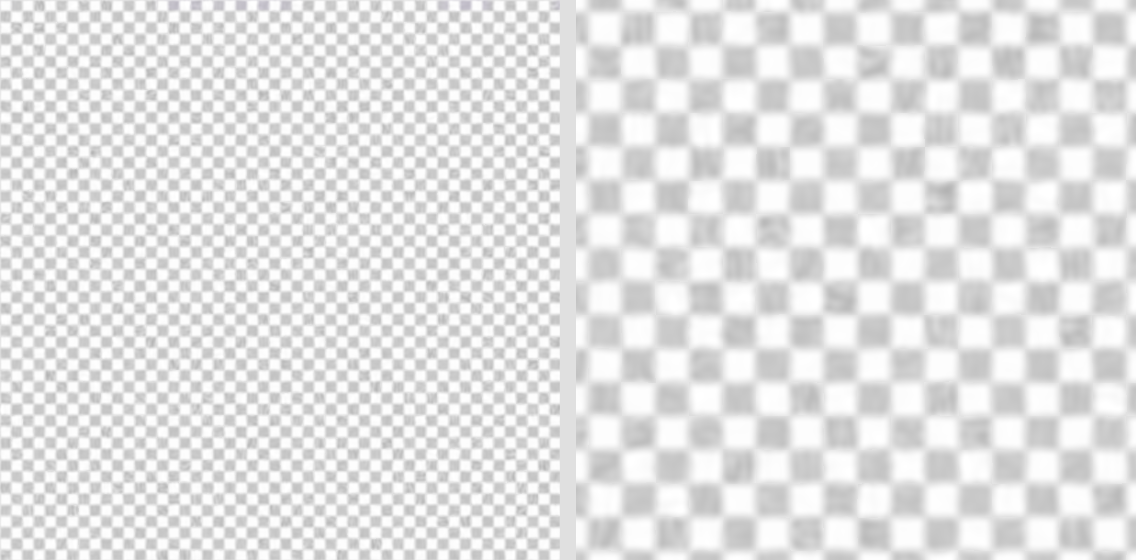
Left, the full canvas; right, a detail of the centre.
Reproduce this pattern procedurally as a WebGL 2 fragment shader.

```glsl
#version 300 es
precision highp float;
// Fine grey and white checkerboard with soft edges and faint compression grain.

#define CELLS 49.92         // squares across and down
#define SOFTNESS 0.24       // edge blur, in squares
#define WOBBLE 0.07         // edge irregularity, in squares
#define GRAIN 0.085         // strongest grain inside a square
#define TONE_SPREAD 0.022   // tone difference between squares
#define WHITE vec3(0.992)
#define GREY vec3(0.782)
#define LILAC vec3(0.77, 0.755, 0.80)

uniform vec2 u_resolution;
out vec4 fragColor;

vec2 hash2(vec2 p) {
    vec3 q = fract(p.xyx * vec3(0.1031, 0.1030, 0.0973));
    q += dot(q, q.yzx + 33.33);
    return fract((q.xx + q.yz) * q.zy);
}

float cornerSlope(vec2 corner, vec2 offset) {
    return dot(hash2(corner) * 2.0 - 1.0, offset);
}

float gradientNoise(vec2 p) {
    vec2 i = floor(p), f = p - i;
    vec2 blend = f * f * f * (f * (f * 6.0 - 15.0) + 10.0);
    vec2 x = vec2(1.0, 0.0), y = vec2(0.0, 1.0);
    float low = mix(cornerSlope(i, f), cornerSlope(i + x, f - x), blend.x);
    float high = mix(cornerSlope(i + y, f - y), cornerSlope(i + 1.0, f - 1.0), blend.x);
    return mix(low, high, blend.y);
}

// Square wave from -1 to 1 with rounded steps; positive in even squares.
vec2 softSquareWave(vec2 p, float softness) {
    vec2 side = 1.0 - 2.0 * mod(floor(p), 2.0);
    vec2 edgeDistance = 0.5 - abs(fract(p) - 0.5);
    return side * sin(min(edgeDistance / softness, 1.0) * 1.5708);
}

void main() {
    vec2 uv = gl_FragCoord.xy / u_resolution;
    vec2 p = vec2(uv.x, 1.0 - uv.y) * CELLS;   // squares counted from the top left
    float pixel = CELLS / min(u_resolution.x, u_resolution.y);

    // Checker with slightly uneven edges
    vec2 wobble = vec2(gradientNoise(p * 1.3 + 17.0), gradientNoise(p * 1.3 + 71.0));
    vec2 warped = p + WOBBLE * wobble;
    vec2 wave = softSquareWave(warped, max(SOFTNESS, 0.7 * pixel));
    float ink = 0.5 - 0.5 * wave.x * wave.y;

    // Each square has its own tone, grain strength and grain direction
    vec2 cell = floor(warped);
    vec2 traits = hash2(cell + 5.0);
    vec2 stretch = traits.x < 0.5 ? vec2(3.2, 1.6) : vec2(2.0, 2.8);
    float grain = gradientNoise(p * stretch + 40.0) * GRAIN * mix(0.4, 1.6, traits.y * traits.y);
    float tone = (hash2(cell + 90.0).x - 0.5) * TONE_SPREAD;

    // Faint lilac cast in patches of the top row
    float topRow = 1.0 - smoothstep(0.7, 1.1, p.y);
    float patches = smoothstep(-0.1, 0.3, gradientNoise(vec2(p.x * 0.17, 3.4)));
    vec3 grey = mix(GREY, LILAC, topRow * patches);

    vec3 color = mix(WHITE, grey, ink) + tone * ink + grain * mix(0.25, 1.0, ink);
    fragColor = vec4(clamp(color, 0.0, 1.0), 1.0);
}
```
